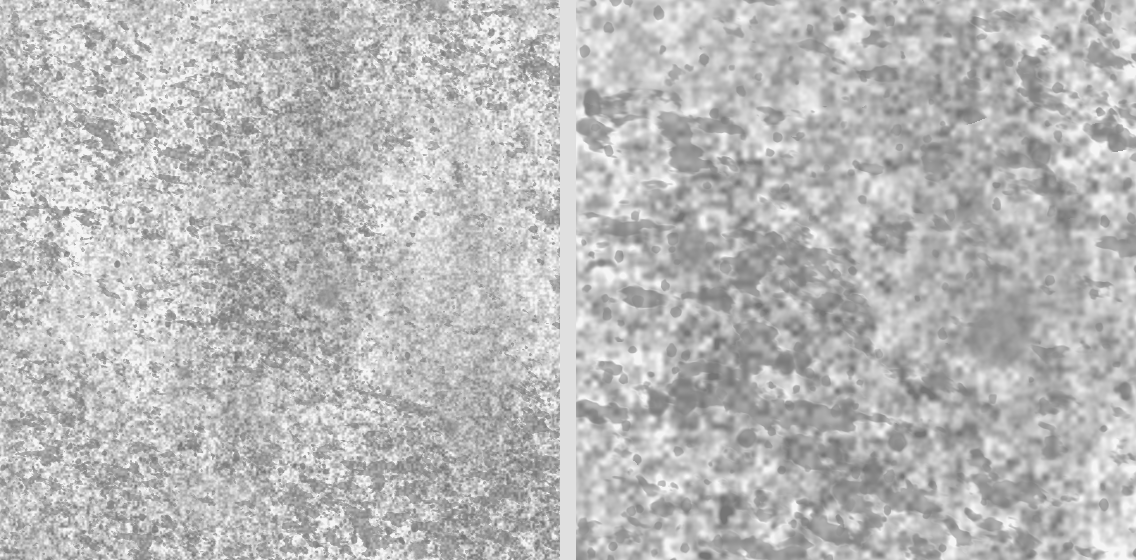
Left, the full canvas; right, a detail of the centre.
This texture is drawn by a Shadertoy shader. Its source:

```glsl
vec2 hash2(vec2 p) {
    vec3 q = fract(p.xyx * vec3(0.1031, 0.1030, 0.0973));
    q += dot(q, q.yzx + 33.33);
    return fract((q.xx + q.yz) * q.zy);
}

float noise(vec2 p) {
    vec2 i = floor(p), f = fract(p);
    f = f * f * (3.0 - 2.0 * f);
    float low = mix(hash2(i).x, hash2(i + vec2(1, 0)).x, f.x);
    float high = mix(hash2(i + vec2(0, 1)).x, hash2(i + vec2(1, 1)).x, f.x);
    return mix(low, high, f.y);
}

float fbm(vec2 p, int octaves) {
    float sum = 0.0, weight = 0.5, total = 0.0;
    for (int i = 0; i < octaves; i++) {
        sum += weight * noise(p);
        total += weight;
        weight *= 0.55;
        p = mat2(1.6, 1.2, -1.2, 1.6) * p + 17.3;
    }
    return sum / total;
}

float softSpot(vec2 uv, vec2 center, vec2 size) {
    vec2 q = (uv - center) / size;
    return exp(-dot(q, q));
}

// Scattered round holes with ragged rims; density is the share of filled cells
float pits(vec2 p, float density) {
    float mask = 0.0;
    vec2 cell = floor(p);
    float ragged = 0.3 * (fbm(p * 3.0, 2) - 0.5);
    for (int y = -1; y <= 1; y++)
    for (int x = -1; x <= 1; x++) {
        vec2 id = cell + vec2(x, y);
        vec2 rnd = hash2(id + 71.7);
        vec2 offset = p - id - hash2(id);
        offset.x *= mix(0.75, 1.35, rnd.y);
        float radius = mix(0.14, 0.36, rnd.y * rnd.y);
        float hole = 1.0 - smoothstep(-0.07, 0.07, length(offset) + ragged - radius);
        mask = max(mask, hole * step(rnd.x, density));
    }
    return mask;
}

void mainImage(out vec4 fragColor, in vec2 fragCoord) {
    vec2 uv = fragCoord / iResolution.xy;
    vec2 warped = uv + 0.03 * (vec2(fbm(uv * 9.0, 3), fbm(uv * 9.0 + 40.0, 3)) - 0.5);

    // Broad stains, a dark central band and a smooth pale panel
    float panel = softSpot(warped, vec2(0.82, 0.62), vec2(0.16, 0.29));
    float band = softSpot(warped, vec2(0.55, 0.64), vec2(0.10, 0.30));
    float corner = softSpot(warped, vec2(0.84, 0.15), vec2(0.28, 0.17));
    float pale = softSpot(warped, vec2(0.14, 0.60), vec2(0.26, 0.22));
    float stain = fbm(warped * vec2(7.0, 4.5) + 3.0, 5) - 0.5;
    float streak = fbm(warped * vec2(32.0, 5.0) + 9.0, 3) - 0.5;
    float rough = 0.5 + 1.3 * (fbm(warped * vec2(5.0, 8.0) + 25.0, 4) - 0.5);
    rough += 0.22 * corner - 0.45 * panel - 0.12 * band;

    float tone = 0.785 + 0.30 * stain + 0.14 * streak;
    tone += 0.05 * panel + 0.06 * pale - 0.09 * band - 0.05 * corner;

    // Mineral grain
    float grain = fbm(uv * 95.0, 3) - 0.5;
    float speckle = noise(uv * 235.0 + 5.0) - 0.5;
    float contrast = mix(0.7, 1.1, smoothstep(0.2, 0.6, rough));
    tone += contrast * (0.46 * grain + 0.30 * speckle);

    // Flaked ridges lying nearly level
    vec2 ridge = vec2(uv.x + 0.15 * uv.y, uv.y + 0.12 * uv.x);
    float flake = fbm(ridge * vec2(46.0, 72.0) + 2.0 * stain, 4) + 0.28 * (rough - 0.5);
    float hollow = smoothstep(0.59, 0.68, flake);
    float lip = smoothstep(0.53, 0.58, flake) * (1.0 - hollow);
    tone += 0.035 * lip * smoothstep(0.4, 0.6, rough);
    tone = mix(tone, 0.56 + 0.16 * speckle, 0.75 * hollow);

    // Small pores, medium holes and rare craters
    float density = clamp(0.6 * rough - 0.04, 0.03, 0.5);
    float pore = pits(uv * 88.0, density);
    float hole = pits(uv * 42.0 + 13.0, 0.3 * density);
    float crater = pits(uv * 13.0 + 31.0, 0.05);
    tone = mix(tone, 0.55 + 0.12 * speckle, 0.7 * pore);
    tone = mix(tone, 0.52 + 0.10 * speckle, 0.85 * hole);
    tone = mix(tone, 0.56 + 0.20 * grain, 0.7 * crater);

    fragColor = vec4(vec3(clamp(tone, 0.46, 0.96)), 1.0);
}
```
